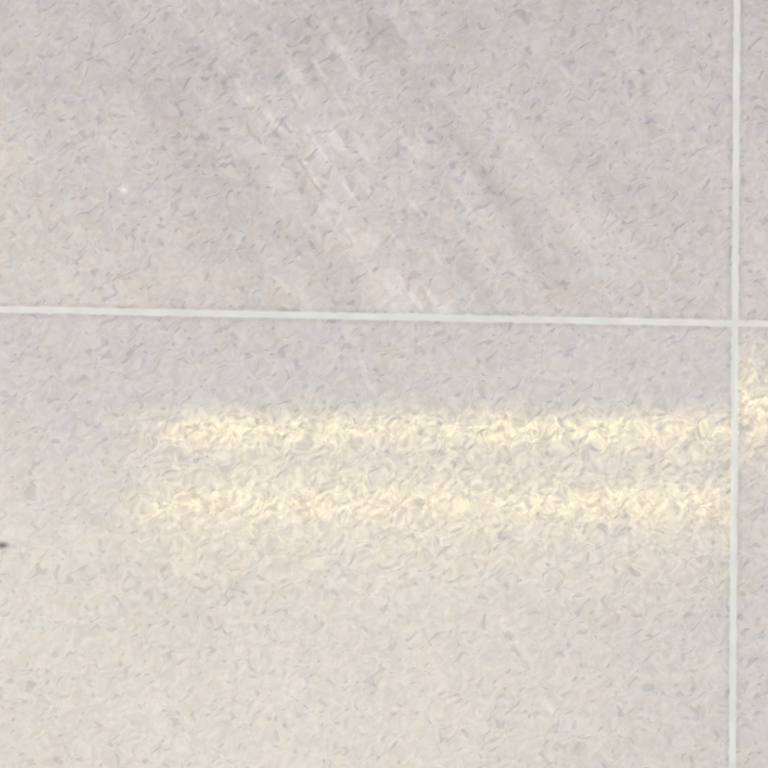
Reproduce this texture procedurally as a WebGL 2 fragment shader.

```glsl
#version 300 es
precision highp float;
uniform vec2 u_resolution;
out vec4 fragColor;

#define TILE_PITCH vec2(1.25, 1.25)
#define JOINT_CROSSING vec2(0.957, 0.579)
#define JOINT_SKEW vec2(0.006, -0.019)
#define JOINT_HALF_WIDTH 0.0042
#define JOINT_SOFTNESS 0.0018
#define GRAIN_SCALE 150.0
#define GRAIN_STRENGTH 0.085
#define VEIN_STRENGTH 0.065
#define GLOW_STRENGTH 0.85

const vec3 STONE_COOL = vec3(0.788, 0.760, 0.748);
const vec3 STONE_MID = vec3(0.838, 0.811, 0.784);
const vec3 STONE_WARM = vec3(0.872, 0.845, 0.806);
const vec3 GLOW = vec3(0.995, 0.945, 0.825);
const vec3 GROUT = vec3(0.882, 0.880, 0.856);

float hash(vec2 p) {
  vec3 q = fract(vec3(p.xyx) * 0.1031);
  q += dot(q, q.yzx + 33.33);
  return fract((q.x + q.y) * q.z);
}

float noise(vec2 p) {
  vec2 i = floor(p), f = fract(p);
  f = f * f * (3.0 - 2.0 * f);
  return mix(mix(hash(i), hash(i + vec2(1, 0)), f.x),
             mix(hash(i + vec2(0, 1)), hash(i + vec2(1, 1)), f.x), f.y);
}

float fbm(vec2 p) {
  float sum = 0.0, weight = 0.5;
  for (int i = 0; i < 4; i++) {
    sum += weight * noise(p);
    p = mat2(1.6, 1.2, -1.2, 1.6) * p + 17.3;
    weight *= 0.5;
  }
  return sum / 0.9375;
}

float bell(float x, float width) {
  return exp(-x * x / (width * width));
}

// Soft scratch between two points, broken up by noise
float scratch(vec2 p, vec2 a, vec2 b, float width) {
  p += 0.010 * (vec2(noise(p * 26.0), noise(p * 26.0 + 40.0)) - 0.5);
  vec2 d = b - a;
  float t = clamp(dot(p - a, d) / dot(d, d), 0.0, 1.0);
  return bell(length(p - a - d * t), width) * smoothstep(0.15, 0.8, noise(p * 75.0));
}

vec3 stoneBase(vec2 p, float upper) {
  float cloud = fbm(p * 4.5) - 0.5;
  float warmUpper = smoothstep(1.08, 0.62, p.y + 0.14 * p.x - cloud * 0.25) * (1.0 - 0.5 * p.x);
  float warmLower = smoothstep(0.60, 0.28, p.y + cloud * 0.2) * (1.0 - 0.75 * smoothstep(0.5, 1.0, p.x));
  vec3 top = mix(STONE_COOL, STONE_MID, warmUpper);
  vec3 bottom = mix(STONE_MID - vec3(0.022, 0.018, 0.008), STONE_WARM, warmLower);
  return mix(bottom, top, upper) + cloud * 0.035;
}

// Diagonal mineral streaks, strongest in the upper tile
float veins(vec2 p, float upper) {
  vec2 q = vec2(dot(p, vec2(0.83, 0.56)), dot(p, vec2(0.56, -0.83)));
  q.x += 0.025 * noise(q * 5.0);
  float streak = fbm(q * vec2(32.0, 7.0)) - 0.5;
  float area = bell(p.x + 0.65 * p.y - 1.02, 0.25);
  float shreds = smoothstep(0.62, 0.85, noise(q * vec2(110.0, 30.0)));
  float marks = 0.045 * scratch(p, vec2(0.28, 0.92), vec2(0.40, 0.79), 0.003);
  marks += 0.045 * scratch(p, vec2(0.40, 0.79), vec2(0.50, 0.61), 0.003);
  marks -= 0.06 * scratch(p, vec2(0.34, 0.88), vec2(0.44, 0.72), 0.003);
  marks -= 0.06 * scratch(p, vec2(0.83, 0.99), vec2(0.845, 0.83), 0.004);
  marks += 0.045 * scratch(p, vec2(0.45, 0.57), vec2(0.485, 0.49), 0.005);
  marks += 0.045 * scratch(p, vec2(0.65, 0.20), vec2(0.72, 0.07), 0.005);
  marks += 0.04 * upper * area * shreds * smoothstep(0.4, 0.65, fbm(p * 9.0));
  return VEIN_STRENGTH * streak * mix(0.3, 0.6 + 1.2 * area, upper) + marks;
}

// Two reflected lamp bands on the lower tile, and a patch on the next one
float lampGlow(vec2 p, float rightTile) {
  float start = smoothstep(0.13, 0.25, p.x + 0.04 * (noise(p * 30.0) - 0.5));
  float bands = 0.56 * bell(p.y - 0.442, 0.023) + 0.42 * bell(p.y - 0.346, 0.025);
  float haze = 0.34 * smoothstep(0.19, 0.33, p.y) * smoothstep(0.48, 0.43, p.y);
  float left = start * (bands * (0.65 + 0.7 * fbm(p * vec2(12.0, 18.0))) + haze);
  float right = 0.85 * bell(p.y - 0.475, 0.065) * smoothstep(0.575, 0.54, p.y);
  return mix(left, right, rightTile);
}

void main() {
  vec2 p = gl_FragCoord.xy / u_resolution;
  float pixel = 1.0 / min(u_resolution.x, u_resolution.y);

  // Skewed tile grid
  vec2 g = p - JOINT_CROSSING - JOINT_SKEW * (p.yx - JOINT_CROSSING.yx);
  vec2 jointDist = abs(fract(g / TILE_PITCH + 0.5) - 0.5) * TILE_PITCH;
  float upper = step(0.0, g.y), rightTile = step(0.0, g.x);

  // Stone, glow and pitted grain
  vec3 color = stoneBase(p, upper) + veins(p, upper);
  float glow = lampGlow(p, rightTile) * (1.0 - upper);
  vec2 slant = mat2(0.8, -0.6, 0.6, 0.8) * p * GRAIN_SCALE;
  slant += 1.6 * vec2(noise(p * 60.0), noise(p * 60.0 + 31.0));
  float grain = 0.6 * noise(slant * vec2(0.85, 1.25)) + 0.4 * noise(slant.yx * 1.9 + 9.0) - 0.5;
  color = mix(color, GLOW, clamp(glow * GLOW_STRENGTH * (1.0 + 1.3 * grain), 0.0, 1.0));
  color += grain * GRAIN_STRENGTH * (1.0 + 0.9 * glow);
  float fleck = smoothstep(0.72, 0.92, noise(slant * vec2(0.75, 1.25) + 71.0));
  color -= fleck * vec3(0.060, 0.054, 0.042);
  color += (noise(p * 70.0 + 5.0) - 0.5) * vec3(0.018, 0.004, -0.018);

  // Chips
  color += 0.13 * bell(length(p - vec2(0.161, 0.752)), 0.005);
  color = mix(color, vec3(0.42, 0.40, 0.38), 0.8 * bell(length((p - vec2(0.003, 0.290)) * vec2(0.7, 1.2)), 0.005));

  // Soft grout with a faint shaded edge
  float joint = min(jointDist.x, jointDist.y) + 0.0014 * (noise(p * 110.0) - 0.5);
  color -= 0.03 * bell(joint - JOINT_HALF_WIDTH - 0.003, 0.003);
  float soft = max(JOINT_SOFTNESS, pixel);
  float cover = 1.0 - smoothstep(JOINT_HALF_WIDTH - soft, JOINT_HALF_WIDTH + soft, joint);
  vec3 grout = GROUT + 0.04 * (noise(p * 60.0) - 0.5) + 0.04 * glow;
  fragColor = vec4(mix(color, grout, cover * 0.92), 1.0);
}
```
